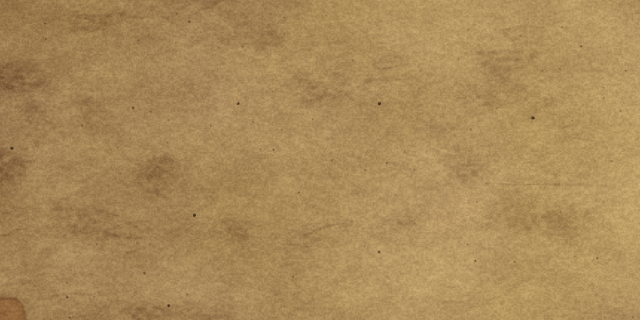
Give the GLSL for this texture, as a WebGL 1 fragment shader.

```glsl
precision highp float;
uniform vec2 u_resolution;

float hash(vec2 p) {
  vec3 q = fract(p.xyx * 0.1031);
  q += dot(q, q.yzx + 33.33);
  return fract((q.x + q.y) * q.z);
}

float noise(vec2 p) {
  vec2 cell = floor(p), f = fract(p);
  f = f * f * (3.0 - 2.0 * f);
  return mix(mix(hash(cell), hash(cell + vec2(1.0, 0.0)), f.x),
             mix(hash(cell + vec2(0.0, 1.0)), hash(cell + 1.0), f.x), f.y);
}

float fbm(vec2 p) {
  float sum = 0.0, amp = 0.533;
  for (int i = 0; i < 4; i++) {
    sum += amp * noise(p);
    p = mat2(1.6, 1.2, -1.2, 1.6) * p + 17.3;
    amp *= 0.5;
  }
  return sum;
}

// One scattered dot per chosen cell, kept clear of the cell border
float specks(vec2 p, float scale, float chance, float radius) {
  vec2 cell = floor(p * scale);
  vec2 center = 0.2 + 0.6 * vec2(hash(cell + 41.0), hash(cell + 83.0));
  float size = radius * mix(0.5, 1.3, hash(cell + 127.0));
  float d = length(fract(p * scale) - center) / scale;
  d += (noise(p * 190.0) - 0.5) * radius * 0.9;
  float edge = 0.7 / u_resolution.y + 0.0007;
  return step(hash(cell + 9.0), chance) * (1.0 - smoothstep(size - edge, size + edge, d));
}

void main() {
  vec2 p = gl_FragCoord.xy / u_resolution.y;
  float across = gl_FragCoord.x / u_resolution.x;

  // Broad aging, soft mottling and short level fibers
  float tone = 0.69 + 0.3 * (across - 0.5);
  tone += 0.8 * (fbm(p * vec2(2.4, 2.8) + 5.0) - 0.5);
  tone += 0.38 * (fbm(p * vec2(9.0, 15.0) + 31.0) - 0.5);
  tone += 0.2 * (noise(p * vec2(42.0, 90.0) + 3.0) - 0.5);

  // Fine paper grain
  tone += 0.28 * (noise(p * vec2(95.0, 140.0) + 7.0) - 0.5);
  tone += 0.42 * (noise(p * vec2(215.0, 235.0) + 51.0) - 0.5);

  // Worn edges, strongest at the left
  tone -= 0.28 * (1.0 - smoothstep(0.0, 0.25, p.x));
  tone -= 0.12 * (1.0 - smoothstep(0.0, 0.12, min(p.y, 1.0 - p.y)));

  // Grubby smudges broken up by the grain
  float smudge = smoothstep(0.6, 0.84, fbm(p * vec2(4.0, 6.5) + 63.0));
  tone -= smudge * (0.1 + 0.5 * noise(p * vec2(60.0, 95.0) + 12.0));

  // Faint broken creases, visible only in places
  float ridge = abs(fbm(p * vec2(1.5, 6.0) + 90.0) - 0.5);
  float crease = 1.0 - smoothstep(0.0, 0.022, ridge);
  float worn = smoothstep(0.5, 0.8, noise(p * vec2(5.0, 7.0) + 22.0));
  tone -= 0.5 * crease * worn * noise(p * vec2(50.0, 80.0) + 70.0);

  vec3 color = mix(vec3(0.54, 0.42, 0.26), vec3(0.73, 0.61, 0.40), tone);

  // Redder and yellower drifts of hue
  float hue = fbm(p * 3.0 + 140.0) - 0.5 + 0.35 * (across - 0.5);
  color += vec3(0.004, -0.002, -0.003) + hue * vec3(0.0, 0.016, -0.03);

  // Water stain in the lower left corner, with a darker rim
  float d = length(p - vec2(0.015, 0.005)) + 0.03 * (fbm(p * 22.0) - 0.5);
  float stain = 1.0 - smoothstep(0.068, 0.078, d);
  float rim = stain * smoothstep(0.055, 0.072, d);
  color *= mix(vec3(1.0), vec3(0.95, 0.85, 0.78), stain) * (1.0 - 0.12 * rim);

  // Dirt specks, from a few dark spots to many pale pinpoints
  float dirt = 0.8 * specks(p, 7.0, 0.06, 0.0042);
  dirt = max(dirt, 0.6 * specks(p + 3.7, 15.0, 0.03, 0.0028));
  dirt = max(dirt, 0.35 * specks(p + 8.1, 31.0, 0.05, 0.0022));
  color = mix(color, vec3(0.2, 0.13, 0.07), dirt);

  gl_FragColor = vec4(color, 1.0);
}
```
